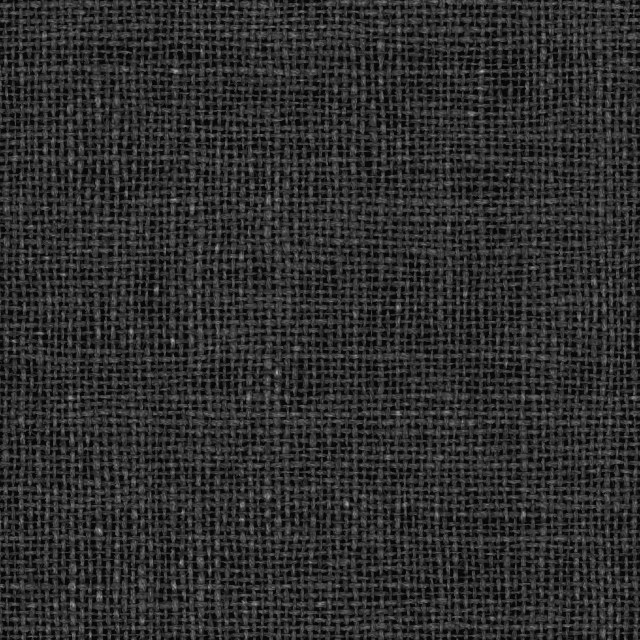
Reproduce this texture procedurally as a WebGL 2 fragment shader.

```glsl
#version 300 es
precision highp float;

uniform vec2 u_resolution;
out vec4 fragColor;

const float PI = 3.14159265;
const vec2 THREADS = vec2(75.0, 78.0);  // threads across the canvas
const vec2 HALF_WIDTH = vec2(0.29, 0.275);
const float WIDTH_VARIATION = 0.24;
const float FRAY = 0.16;
const float EDGE_SOFTNESS = 0.1;
const float WOBBLE = 0.42;
const float DRIFT = 0.7;
const float GAP_TONE = 0.03;
const float THREAD_TONE = 0.272;
const float GRAIN_SCALE = 340.0;
const float GRAIN_AMOUNT = 0.65;
const float SLUB_CHANCE = 0.025;
const float FUZZ_CELLS = 64.0;
const float FUZZ_WIDTH = 0.0011;
const float FUZZ_TONE = 0.22;
const float FUZZ_OPACITY = 0.6;

float hash(vec2 p) {
    return fract(sin(dot(p, vec2(127.1, 311.7))) * 43758.5453);
}

float noise(vec2 p) {
    vec2 i = floor(p);
    vec2 f = fract(p);
    f = f * f * (3.0 - 2.0 * f);
    return mix(mix(hash(i), hash(i + vec2(1, 0)), f.x),
               mix(hash(i + vec2(0, 1)), hash(i + vec2(1, 1)), f.x), f.y);
}

// Sideways shift of both thread sets, slow along each thread and quick across it.
vec2 threadShift(vec2 p, float across, float along) {
    return vec2(noise(p * vec2(across, along)), noise(p.yx * vec2(across, along) + 57.3)) - 0.5;
}

// Returns tone and coverage; across and along are in thread units.
vec2 yarn(float across, float along, float height, float halfWidth, float seed, float pixel) {
    float id = floor(across);
    float uneven = noise(vec2(along * 0.6, id * 7.3 + seed)) - 0.5;
    float perThread = hash(vec2(id, seed)) - 0.5;
    float fray = noise(vec2(across * 4.0, along * 4.5) + seed) - 0.5;
    float radius = halfWidth + WIDTH_VARIATION * (uneven + 0.4 * perThread) + 0.03 * height;
    radius = clamp(radius + FRAY * fray, 0.13, 0.46);

    float offset = fract(across) - 0.5 + 0.5 * FRAY * fray;
    float soft = max(EDGE_SOFTNESS, pixel * 0.6);
    float coverage = 1.0 - smoothstep(radius - soft, radius + soft, abs(offset));

    float ratio = offset / radius;
    float roundness = sqrt(max(0.0, 1.0 - ratio * ratio));
    float twist = noise(vec2(offset * 9.0 + along * 2.5, along * 1.5 - offset * 3.0 + id * 5.7));
    float tone = THREAD_TONE * (0.25 + 0.75 * roundness) * (0.82 + 0.21 * height);
    tone *= 0.68 + 0.64 * twist;
    tone *= 1.0 + 0.2 * perThread;
    return vec2(tone, coverage);
}

// Short stray fibres scattered over the cloth.
float fuzz(vec2 uv, float pixel) {
    vec2 p = uv * FUZZ_CELLS;
    vec2 cell = floor(p);
    float cover = 0.0;
    for (int y = -1; y <= 1; y++) {
        for (int x = -1; x <= 1; x++) {
            vec2 id = cell + vec2(x, y);
            vec2 center = id + vec2(hash(id + 3.1), hash(id + 8.7));
            float angle = PI * hash(id + 15.3);
            vec2 q = p - center;
            q = vec2(q.x * cos(angle) + q.y * sin(angle), q.y * cos(angle) - q.x * sin(angle));
            q.y += (hash(id + 21.9) - 0.5) * 1.4 * q.x * q.x;
            float reach = 0.2 + 0.45 * hash(id + 31.7);
            float d = length(vec2(max(abs(q.x) - reach, 0.0), q.y)) / FUZZ_CELLS;
            float line = 1.0 - smoothstep(FUZZ_WIDTH * 0.4, FUZZ_WIDTH + pixel * 0.5, d);
            cover = max(cover, line * hash(id + 44.1));
        }
    }
    return cover;
}

void main() {
    vec2 uv = gl_FragCoord.xy / u_resolution.y;
    float pixel = 1.0 / u_resolution.y;

    // Long, mostly straight thread paths with uneven spacing
    vec2 p = uv * THREADS;
    p += DRIFT * threadShift(p, 0.2, 0.05) + WOBBLE * threadShift(p, 0.75, 0.22);
    vec2 id = floor(p);

    // Tight and open regions, and patches where one thread set stands out
    float density = noise(uv * vec2(4.0, 18.0)) + noise(uv * vec2(9.0, 8.0) + 31.0) - 1.0;
    float balance = smoothstep(0.3, 0.7, noise(uv * vec2(7.0, 10.0) + 19.0)) - 0.5;
    vec2 halfWidth = HALF_WIDTH + vec2(0.015, 0.035) * density + vec2(0.04, -0.05) * balance;

    // Plain weave: neighbouring crossings alternate
    float warpHeight = cos(PI * (p.y - 0.5 + id.x));
    float weftHeight = -cos(PI * (p.x - 0.5 + id.y));
    float pixelInThreads = pixel * THREADS.y;
    vec2 warp = yarn(p.x, p.y, warpHeight, halfWidth.x, 11.0, pixelInThreads);
    vec2 weft = yarn(p.y, p.x, weftHeight, halfWidth.y, 83.0, pixelInThreads);
    warp.x *= 1.05 + 0.16 * balance;
    weft.x *= 1.0 - 0.16 * balance;

    float warpOnTop = mix(mix(GAP_TONE, weft.x, weft.y), warp.x, warp.y);
    float weftOnTop = mix(mix(GAP_TONE, warp.x, warp.y), weft.x, weft.y);
    float lift = warpHeight - weftHeight + 0.5 * balance;
    float tone = mix(weftOnTop, warpOnTop, smoothstep(-0.25, 0.25, lift));

    // Pale slubs, fibre grain and broad tonal shifts
    vec2 inCell = fract(p) - 0.5;
    float slub = step(1.0 - SLUB_CHANCE, hash(id + 5.0)) * (1.0 - smoothstep(0.15, 0.45, length(inCell)));
    tone *= 1.0 + 0.4 * slub;
    tone *= 1.0 + GRAIN_AMOUNT * (noise(uv * GRAIN_SCALE) - 0.5);
    tone *= 0.96 + 0.08 * noise(uv * vec2(6.0, 13.0) + 70.0);

    tone = mix(tone, max(tone, FUZZ_TONE), FUZZ_OPACITY * fuzz(uv, pixel));
    fragColor = vec4(vec3(tone), 1.0);
}
```
